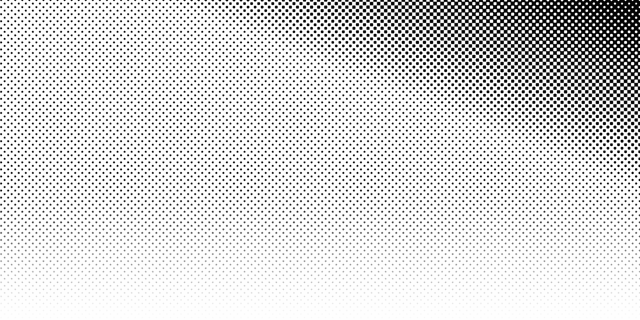
Reproduce this background procedurally as a WebGL 1 fragment shader.

```glsl
precision highp float;
// Black halftone on white: a staggered dot screen, dense at the upper right.
// A product of cosines is cut at a level set by a tone field, so small dots
// grow into a checkerboard and then into white holes; low dots fade to grey.

uniform vec2 u_resolution;

const float TAU = 6.2831853;
const float PERIOD = 0.02205;                  // dot spacing in canvas heights
const vec2 SCREEN_ORIGIN = vec2(0.676, 0.658); // centre of one dot
const vec2 SHADE_REACH = vec2(1.5, 0.59);      // extent of the corner shade
const vec3 PAPER = vec3(0.995);
const vec3 INK = vec3(0.01);

// Ink share of each cell: a diagonal corner shade over an even base.
float toneAt(vec2 p, float aspect) {
  vec2 fromCorner = (vec2(aspect, 1.0) - p) / SHADE_REACH;
  float shade = clamp(1.0 - fromCorner.x - fromCorner.y, 0.0, 1.0);
  float base = 0.1 * smoothstep(-0.2, 0.4, p.y);
  return mix(base, 0.93, shade);
}

// Level of the cosine product that leaves the wanted ink share above it.
float cutLevel(float tone) {
  float m = min(tone, 1.0 - tone);
  float level = 1.0 - 3.1416 * m + 2.2832 * m * m;
  return tone < 0.5 ? level : -level;
}

// Smooth-edged coverage of the dot screen, with pixel size in canvas heights.
float halftone(vec2 p, float tone, float pixel) {
  vec2 angle = TAU * (p - SCREEN_ORIGIN) / PERIOD;
  vec2 c = cos(angle);
  vec2 s = sin(angle);
  float slope = max(length(s * c.yx), 0.25) * TAU / PERIOD;
  float edge = (c.x * c.y - cutLevel(tone)) / slope;
  return smoothstep(-0.8, 0.8, edge / pixel);
}

void main() {
  vec2 p = gl_FragCoord.xy / u_resolution.y;
  float aspect = u_resolution.x / u_resolution.y;
  float dots = halftone(p, toneAt(p, aspect), 1.0 / u_resolution.y);

  // Ink strength falls away toward the lower edge.
  float strength = smoothstep(-0.04, 0.46, p.y);
  gl_FragColor = vec4(mix(PAPER, INK, dots * strength), 1.0);
}
```
